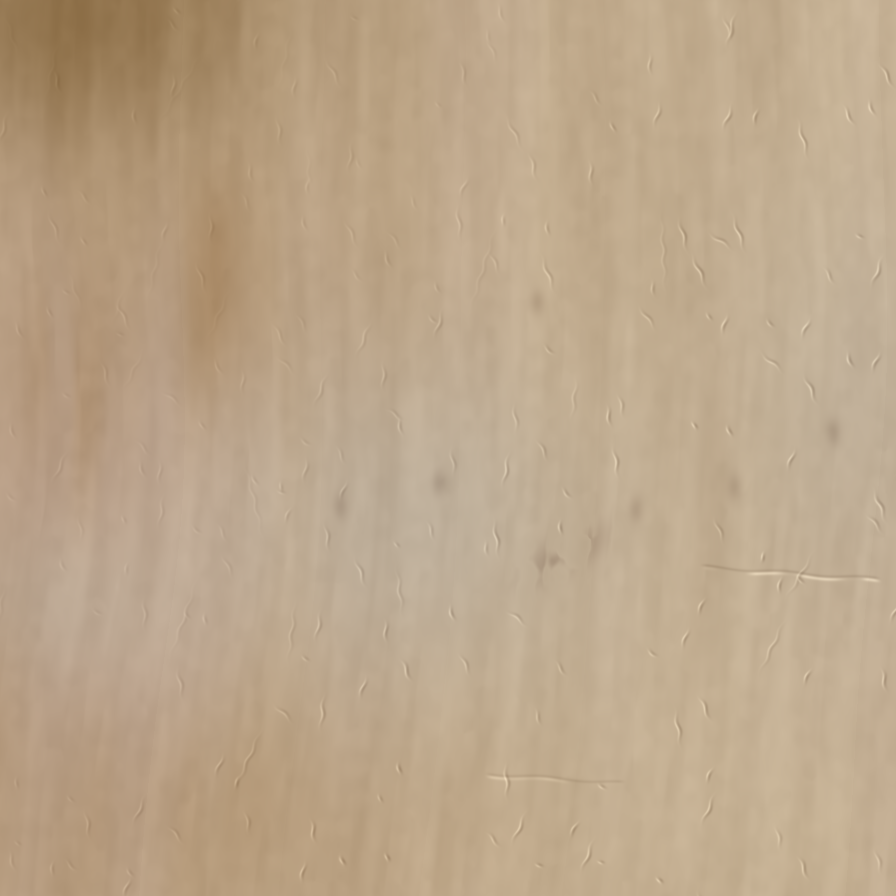
A three.js fragment shader for this texture:

```glsl
varying vec2 vUv;

const vec3 TAN = vec3(0.715, 0.610, 0.485);
const vec3 CREAM = vec3(0.770, 0.690, 0.575);
const vec3 PALE = vec3(0.745, 0.690, 0.615);
const vec3 ROSE = vec3(0.735, 0.635, 0.560);
const vec3 BROWN = vec3(0.630, 0.500, 0.355);
const vec3 UMBER = vec3(0.520, 0.400, 0.235);

float hash(vec2 p) {
  return fract(sin(dot(p, vec2(127.1, 311.7))) * 43758.55);
}

vec2 hash2(vec2 p) {
  return vec2(hash(p), hash(p + 37.3));
}

// Smooth cellular noise: random cell values blended by distance, 0 to 1
float softCells(vec2 p) {
  vec2 cell = floor(p);
  float total = 0.0;
  float weights = 0.0001;
  for (int j = -1; j <= 1; j++) {
    for (int i = -1; i <= 1; i++) {
      vec2 id = cell + vec2(float(i), float(j));
      vec2 d = id + 0.2 + 0.6 * hash2(id) - p;
      float w = max(0.0, 1.0 - dot(d, d));
      w *= w;
      total += w * hash(id + 71.9);
      weights += w;
    }
  }
  return total / weights;
}

// Soft elliptical patch, 1 at its centre
float patchAt(vec2 p, vec2 centre, vec2 radius) {
  vec2 d = (p - centre) / radius;
  return exp(-dot(d, d));
}

// Raised chips: a lit stroke beside a dark one, in jittered cells
float chips(vec2 p, vec2 grid, float chance, float lean, float size) {
  vec2 cell = floor(p * grid);
  float relief = 0.0;
  for (int j = -1; j <= 1; j++) {
    for (int i = -1; i <= 1; i++) {
      vec2 id = cell + vec2(float(i), float(j));
      vec2 rnd = hash2(id + 5.7);
      vec2 d = p - (id + 0.15 + 0.7 * hash2(id)) / grid;
      float angle = lean + (rnd.x - 0.5) * 0.9;
      float c = cos(angle);
      float s = sin(angle);
      d = vec2(c * d.x + s * d.y, c * d.y - s * d.x);
      d.x += 0.0012 * sin(d.y * 260.0 + rnd.y * 6.28);
      float stroke = size * (0.4 + rnd.y);
      float lit = patchAt(d, vec2(0.0), vec2(0.0013, stroke));
      float shade = patchAt(d, vec2(0.0028, -0.001), vec2(0.0017, stroke));
      relief += step(hash(id + 19.1), chance) * (lit - 0.8 * shade);
    }
  }
  return relief;
}

// Broken butt joint: dark line with a lit lip below
float joint(vec2 p, float y, float left, float right) {
  float span = smoothstep(left, left + 0.01, p.x) * smoothstep(right, right - 0.01, p.x);
  float d = p.y - y + 0.07 * (p.x - left) + 0.0015 * sin(p.x * 70.0);
  float wear = smoothstep(0.3, 0.75, softCells(vec2(p.x * 30.0, y * 50.0)));
  float lip = exp(-pow((d + 0.003) / 0.002, 2.0)) * wear;
  float gap = exp(-pow(d / 0.0018, 2.0));
  return span * (lip - 0.45 * gap);
}

void main() {
  vec2 uv = vUv;
  float bend = 0.09 * (uv.y - 0.5) * (1.0 - smoothstep(0.2, 0.8, uv.y));
  vec2 g = vec2(uv.x - bend + 0.004 * sin(uv.y * 9.0 + uv.x * 5.0), uv.y);

  // Grain, from wide bands to fine fibres
  float band = softCells(g * vec2(13.0, 1.6)) - 0.5;
  float streak = softCells(g * vec2(38.0, 3.5) + 11.0) - 0.5;
  float fibre = softCells(g * vec2(105.0, 14.0) + 23.0) - 0.5;
  float mottle = softCells(uv * vec2(85.0, 60.0) + 41.0) - 0.5;
  float cloud = softCells(uv * vec2(5.0, 4.0) + 3.0) - 0.5;

  // Broad colour and light
  vec3 col = mix(TAN, CREAM, smoothstep(-0.05, 0.95, uv.x + 0.15 * cloud));
  float rosy = patchAt(uv, vec2(0.05, 0.42), vec2(0.32, 0.28));
  col = mix(col, ROSE, clamp(0.75 * rosy + 0.9 * band, 0.0, 0.8));
  float glow = patchAt(uv, vec2(0.46, 0.41), vec2(0.22, 0.20));
  glow += 0.6 * patchAt(uv, vec2(0.96, 0.55), vec2(0.16, 0.25));
  glow += 0.45 * patchAt(uv, vec2(0.05, 0.33), vec2(0.13, 0.09));
  col = mix(col, PALE, clamp(glow * (0.85 + 0.4 * band), 0.0, 0.9));
  float stain = patchAt(uv, vec2(0.24, 0.67), vec2(0.05, 0.15));
  stain += 0.8 * patchAt(uv, vec2(0.08, 0.57), vec2(0.06, 0.13));
  stain += 0.6 * patchAt(uv, vec2(0.18, 0.10), vec2(0.15, 0.10));
  col = mix(col, BROWN, clamp(stain * (0.45 + 1.1 * streak), 0.0, 0.8));
  float corner = patchAt(uv, vec2(0.06, 1.03), vec2(0.26, 0.17));
  col = mix(col, UMBER, clamp(corner * (0.7 + 0.8 * cloud), 0.0, 0.85));

  // Plank tone and grain contrast
  float plank = hash(vec2(floor(g.x * 6.4 + 0.7), 2.0)) - 0.5;
  col += plank * vec3(0.012, 0.014, 0.012);
  col += band * vec3(0.030, 0.038, 0.035) + streak * vec3(0.040, 0.045, 0.048);
  col += fibre * vec3(0.026, 0.027, 0.028) + mottle * 0.020;

  // Small knots and one rough grey patch
  for (int i = 0; i < 6; i++) {
    vec2 rnd = hash2(vec2(float(i), 8.4));
    vec2 centre = vec2(0.38 + 0.11 * float(i), 0.43 + 0.3 * rnd.y * rnd.y);
    col -= patchAt(uv, centre, vec2(0.008, 0.015)) * vec3(0.07, 0.075, 0.07);
  }
  vec2 tilted = vec2(uv.x, uv.y - 0.45 * (uv.x - 0.63));
  float rough = patchAt(tilted, vec2(0.63, 0.38), vec2(0.05, 0.022));
  col -= rough * smoothstep(-0.15, 0.3, mottle + fibre) * vec3(0.10, 0.11, 0.10);

  // Worn surface relief and plank ends
  float wear = 0.35 + 0.65 * smoothstep(0.4, 0.9, uv.x + 0.5 - 0.6 * uv.y);
  float relief = chips(g, vec2(24.0, 18.0), 0.28, 0.05, 0.009) * wear;
  relief += 0.7 * chips(uv, vec2(17.0, 21.0), 0.18, 0.55, 0.007) * wear;
  relief += 0.8 * chips(g + 0.37, vec2(15.0, 8.0), 0.22, -0.08, 0.024) * wear * (1.0 - 0.7 * uv.y);
  relief += 1.1 * joint(uv, 0.368, 0.78, 0.985);
  relief += 0.8 * joint(uv, 0.137, 0.54, 0.70);
  col += relief * vec3(0.115, 0.12, 0.115);

  gl_FragColor = vec4(clamp(col, 0.0, 1.0), 1.0);
}
```
